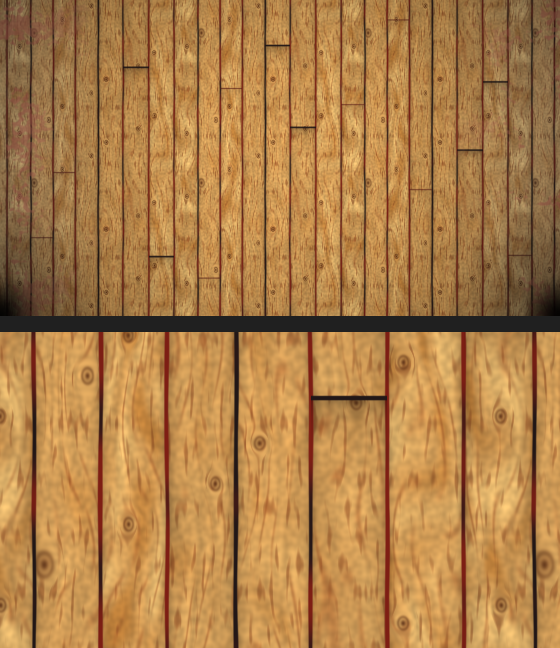
Top, the full canvas; bottom, a detail of the centre.
A WebGL 2 fragment shader for this texture:

```glsl
#version 300 es
precision highp float;
// Weathered vertical floorboards with knots, butt joints and a dark vignette.

uniform vec2 u_resolution;
out vec4 outColor;

const float TAU = 6.28318;
const float PITCH = 0.0755;      // mean board width, canvas height = 1
const float GRAIN_TILE = 0.4745; // height of one grain repeat
const float GROUP = 7.0;         // boards before the wood repeats

const vec3 HONEY = vec3(0.85, 0.635, 0.355);
const vec3 STRAW = vec3(0.93, 0.75, 0.45);
const vec3 AMBER = vec3(0.72, 0.45, 0.17);
const vec3 GRAIN = vec3(0.54, 0.27, 0.12);
const vec3 GAP = vec3(0.13, 0.09, 0.09);
const vec3 RUST = vec3(0.50, 0.12, 0.08);
const vec3 PINK = vec3(0.78, 0.43, 0.36);

// Butt joint height on each board; negative means unbroken.
const float JOINTS[24] = float[24](
    -1.0, 0.248, 0.454, -1.0, -1.0, 0.787, 0.188, -1.0, 0.12, 0.72, -1.0, 0.856,
    0.597, -1.0, 0.669, -1.0, 0.937, 0.40, -1.0, 0.525, 0.741, 0.192, -1.0, -1.0);

float hash(vec2 p) {
    return fract(sin(dot(p, vec2(127.1, 311.7))) * 43758.5);
}

float slope(vec2 cell, vec2 offset, float rows) {
    float angle = TAU * hash(vec2(cell.x, mod(cell.y, rows)));
    return dot(vec2(cos(angle), sin(angle)), offset);
}

// Gradient noise, about -1..1, repeating every "rows" cells vertically.
float noise(vec2 p, float rows) {
    vec2 c = floor(p), f = p - c;
    vec2 w = f * f * f * (f * (f * 6.0 - 15.0) + 10.0);
    vec2 e = vec2(1.0, 0.0);
    float low = mix(slope(c, f, rows), slope(c + e, f - e, rows), w.x);
    float high = mix(slope(c + e.yx, f - e.yx, rows), slope(c + 1.0, f - 1.0, rows), w.x);
    return 1.4 * mix(low, high, w.y);
}

float boardEdge(float k) {
    return 0.0162 + PITCH * k - 0.0069 * cos(TAU * (k - 4.0) / GROUP);
}

float line(float dist, float halfWidth, float pixel) {
    return 1.0 - smoothstep(halfWidth - pixel, halfWidth + pixel, dist);
}

// Two knots per grain tile: x = darkness, y = sideways push on the grain.
vec2 knots(vec2 p, float kind) {
    vec2 result = vec2(0.0);
    for (float i = 0.0; i < 2.0; i++) {
        float across = mix(0.15, 0.8, fract(0.42 * (kind - 1.0) + 0.99 * i));
        float along = p.y - fract(0.31 + 0.91 * kind + 0.58 * i);
        vec2 d = vec2((p.x - across) * PITCH, (along - round(along)) * GRAIN_TILE);
        float size = kind == 1.0 ? 0.0085 - 0.003 * i : 0.0045;
        float r = length(d * vec2(1.0, 0.75)) / size;
        float ring = 0.45 * exp(-pow((r - 1.1) * 3.0, 2.0));
        result += vec2(0.8 * exp(-3.0 * r * r) + ring, d.x / size * exp(-0.25 * r * r));
    }
    return result;
}

vec3 wood(vec2 p, float kind) {
    vec2 knot = knots(p, kind);
    float x = p.x + kind * 17.0 - 0.12 * knot.y;
    float bend = noise(vec2(x * 1.3, p.y * 3.0), 3.0);
    float patches = noise(vec2(x * 2.2 + bend, p.y * 7.0), 7.0);
    float streaks = noise(vec2(x * 7.0 + bend * 1.5, p.y * 5.0), 5.0);
    float fibres = noise(vec2(x * 13.0 + bend, p.y * 16.0), 16.0);
    float flecks = noise(vec2(x * 11.0, p.y * 60.0), 60.0);
    float veins = pow(0.5 + 0.5 * sin(TAU * (x * 3.0 + bend * 2.2)), 7.0);
    float bleached = (1.0 - mod(kind, 2.0)) * step(0.5, abs(kind - 4.0));

    vec3 color = HONEY * (0.95 + 0.09 * hash(vec2(kind, 3.0)));
    color = mix(color, STRAW, smoothstep(-0.1, 0.6, patches) * (0.25 + 0.6 * bleached));
    color = mix(color, AMBER, smoothstep(0.05, 0.75, -patches) * (0.3 + 0.35 * bleached));
    color = mix(color, GRAIN, 0.4 * veins * smoothstep(-0.4, 0.5, streaks));
    color = mix(color, GRAIN, 0.5 * smoothstep(0.2, 0.75, fibres));
    color *= 1.0 + 0.10 * streaks + 0.10 * flecks;
    return mix(color, GRAIN * 0.65, min(knot.x, 0.9));
}

// Darkening to the sides, with near-black lower corners.
float vignette(vec2 q, vec2 p, float aspect) {
    float corner = length(vec2(0.5 * aspect * (1.0 - abs(q.x)), p.y));
    float broad = 1.0 - 0.32 * q.x * q.x - 0.14 * q.y * q.y;
    return broad * mix(0.05, 1.0, smoothstep(0.0, 0.14, corner))
        * mix(0.72, 1.0, smoothstep(0.05, 0.4, corner));
}

void main() {
    float pixel = 1.0 / u_resolution.y, aspect = u_resolution.x * pixel;
    vec2 p = gl_FragCoord.xy * pixel;
    vec2 q = 2.0 * gl_FragCoord.xy / u_resolution - 1.0;
    float row = (1.0 - p.y) / GRAIN_TILE;

    // Locate the board across its slightly wavering edges.
    float x = p.x + 0.0016 * noise(vec2(p.x * 9.0, row * 4.0), 4.0);
    float k = floor((x - 0.0162) / PITCH);
    k += step(boardEdge(k + 1.0), x) - step(x, boardEdge(k));
    float left = boardEdge(k), right = boardEdge(k + 1.0);
    float kind = mod(k, GROUP);
    vec3 color = wood(vec2((x - left) / (right - left), row), kind);

    // Seams: dark or rusty gaps with a soft shadow.
    float seam = min(x - left, right - x);
    float seamId = mod(k + step(right - x, x - left), GROUP);
    float wear = noise(vec2(seamId * 5.3, row * 6.0), 6.0);
    float rusty = smoothstep(0.3, 0.8, hash(vec2(seamId, 8.0)) + 0.5 * wear);
    color *= 1.0 - 0.28 * exp(-seam / 0.005);
    color = mix(color, mix(GAP, RUST, rusty), line(seam, 0.0021 + 0.0006 * wear, pixel));

    // Butt joints: strong ones leave a stain below.
    float joint = JOINTS[int(mod(k, 24.0))];
    float present = step(0.0, joint), strong = step(4.0, kind);
    float below = joint - p.y;
    float stain = step(0.0, below) * exp(-abs(below) / 0.018);
    color *= 1.0 - present * stain * (0.08 + 0.2 * strong);
    color = mix(color, mix(RUST, GAP, 0.4 + 0.6 * strong),
        present * line(abs(below), 0.0014 + 0.0009 * strong, pixel) * (0.75 + 0.25 * strong));

    // Faded margins with speckled pink blotches.
    float margin = smoothstep(0.55, 1.0, abs(q.x));
    float blotch = noise(p * 6.0 + 4.0, 64.0) + 0.5 * noise(p * 55.0, 512.0);
    color = mix(color, vec3(dot(color, vec3(0.3, 0.59, 0.11))), 0.22 * margin);
    color = mix(color, PINK, 0.6 * margin * smoothstep(0.3, 0.6, blotch));
    outColor = vec4(color * vignette(q, p, aspect), 1.0);
}
```
